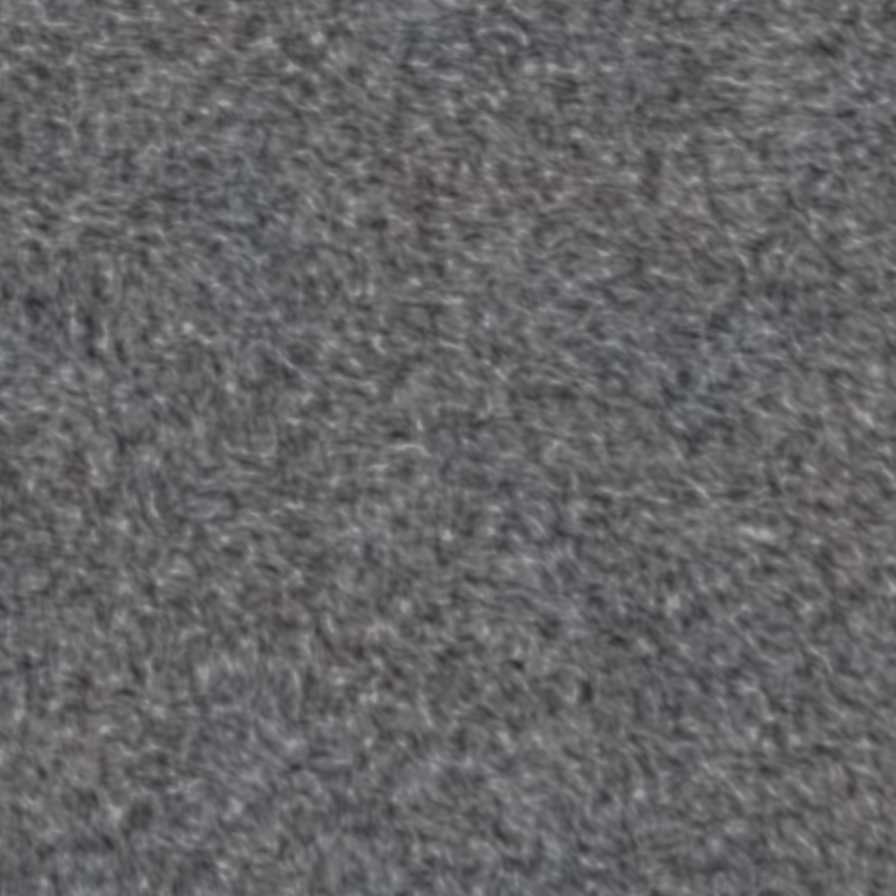
This texture is drawn by a WebGL 1 fragment shader. Its source:

```glsl
precision highp float;
// Soft grey felted surface: short blurred fibres in shifting directions.
uniform vec2 u_resolution;

vec2 randomDirection(vec2 cell) {
  vec3 q = fract(cell.xyx * vec3(0.1031, 0.1030, 0.0973));
  q += dot(q, q.yzx + 33.33);
  float angle = 6.28318 * fract((q.x + q.y) * q.z);
  return vec2(cos(angle), sin(angle));
}

// Gradient noise, roughly -0.6 to 0.6
float noise(vec2 p) {
  vec2 cell = floor(p);
  vec2 f = p - cell;
  vec2 blend = f * f * f * (f * (f * 6.0 - 15.0) + 10.0);
  vec2 e = vec2(1.0, 0.0);
  float a = dot(randomDirection(cell), f);
  float b = dot(randomDirection(cell + e), f - e);
  float c = dot(randomDirection(cell + e.yx), f - e.yx);
  float d = dot(randomDirection(cell + 1.0), f - 1.0);
  return mix(mix(a, b, blend.x), mix(c, d, blend.x), blend.y);
}

// Noise stretched along an angle, with a finer octave on top
float fibres(vec2 p, float angle, float seed) {
  float c = cos(angle);
  float s = sin(angle);
  vec2 along = vec2(c * p.x + s * p.y, c * p.y - s * p.x);
  float coarse = noise(along * vec2(38.0, 68.0) + seed);
  float fine = noise(along * vec2(80.0, 125.0) + seed + 61.7);
  return coarse + 0.55 * fine;
}

void main() {
  vec2 uv = gl_FragCoord.xy / min(u_resolution.x, u_resolution.y);

  // Slight foreshortening and a gentle wobble of the fibres
  vec2 p = uv + vec2(0.0, 0.12 * uv.y * uv.y);
  p += 0.006 * vec2(noise(p * 24.0 + 7.3), noise(p * 24.0 + 41.9));

  // Share of flat, diagonal and upright fibres at this place
  vec3 share = vec3(
    0.35 + 0.35 * uv.y + noise(uv * 8.0 + 3.1),
    0.40 + 0.45 * uv.x + noise(uv * 8.0 + 17.6),
    0.65 - 0.45 * uv.x + noise(uv * 8.0 + 29.4));
  share = normalize(max(share, 0.08));
  float grain = dot(share, vec3(
    fibres(p, -0.15, 11.3),
    fibres(p, -0.80, 83.7),
    fibres(p, -1.45, 157.2)));

  // Broad and middling clumps
  float clumps = 0.28 * noise(p * 7.0 + 5.5) + 0.38 * noise(p * 24.0 + 90.2);
  float flecks = smoothstep(0.30, 0.70, grain);
  float light = 0.395 + 0.198 * (grain + clumps) + 0.045 * flecks;

  // Faint warm and cool patches, cooler at the lower edge
  float warmth = noise(uv * 6.0 + 52.8) + 0.5 * noise(uv * 22.0 + 13.4);
  warmth -= 0.25 * (1.0 - smoothstep(0.0, 0.25, uv.y));
  vec3 tint = vec3(0.001, -0.002, 0.005) + 0.018 * warmth * vec3(1.0, -0.1, -0.8);
  gl_FragColor = vec4(light + tint, 1.0);
}
```
